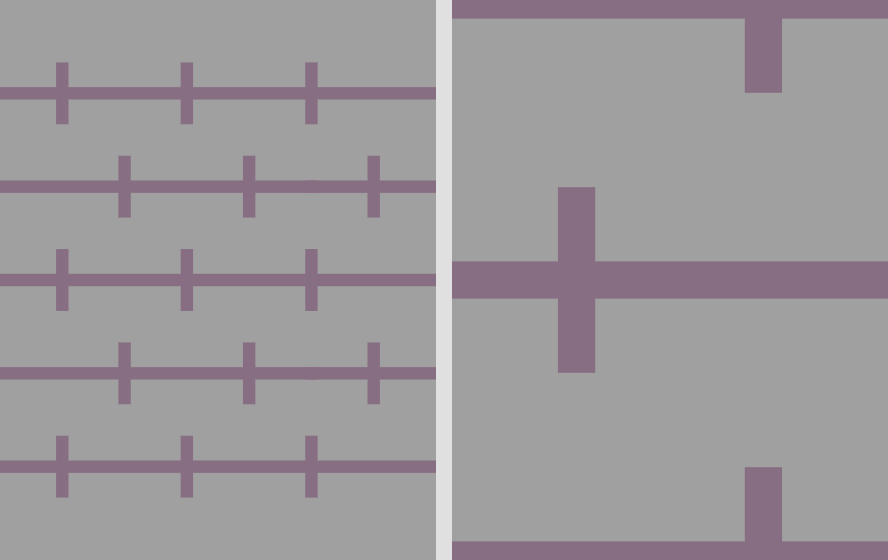
Left, the full canvas; right, a detail of the centre.
Reproduce this pattern procedurally as a WebGL 1 fragment shader.

```glsl
precision highp float;
// Five horizontal bars on grey, each crossed by three short ticks, alternate rows staggered.

uniform vec2 u_resolution;

#define ROWS 5.0            // bars down the canvas
#define TICKS 3.0           // ticks on each bar
#define BAR_WIDTH 0.0222    // stroke width, in canvas heights
#define TICK_LENGTH 0.1105  // tick height, in canvas heights
#define SEAM_COLUMN 5.0     // column where even bars overlap themselves
#define GROUND vec3(0.628, 0.628, 0.628)
#define INK vec3(0.533, 0.431, 0.514)

// Signed distance to an axis-aligned box.
float boxDistance(vec2 p, vec2 halfSize) {
  vec2 d = abs(p) - halfSize;
  return length(max(d, 0.0)) + min(max(d.x, d.y), 0.0);
}

// Coverage of a shape, smoothed over one pixel.
float coverage(float dist) {
  return clamp(0.5 - dist * u_resolution.y, 0.0, 1.0);
}

void main() {
  vec2 p = gl_FragCoord.xy / u_resolution.y;
  float aspect = u_resolution.x / u_resolution.y;
  vec2 pitch = vec2(aspect / (2.0 * TICKS + 1.0), 1.0 / (ROWS + 1.0));

  // Nearest bar; odd rows start at column 1, even rows at column 2.
  float row = clamp(floor(p.y / pitch.y + 0.5), 1.0, ROWS);
  float isEven = 1.0 - mod(row, 2.0);
  float firstColumn = 1.0 + isEven;

  // Nearest tick along that bar.
  float tickIndex = floor((p.x / pitch.x - firstColumn) * 0.5 + 0.5);
  float column = firstColumn + 2.0 * clamp(tickIndex, 0.0, TICKS - 1.0);
  vec2 local = p - vec2(column, row) * pitch;

  float bar = coverage(abs(local.y) - 0.5 * BAR_WIDTH);
  float tick = coverage(boxDistance(local, 0.5 * vec2(BAR_WIDTH, TICK_LENGTH)));

  // Overlapping bar ends lay down their soft edge twice.
  float seam = isEven * coverage(abs(p.x - SEAM_COLUMN * pitch.x) - 0.45 * BAR_WIDTH);
  bar = mix(bar, 1.0 - (1.0 - bar) * (1.0 - bar), seam);

  gl_FragColor = vec4(mix(GROUND, INK, max(bar, tick)), 1.0);
}
```
